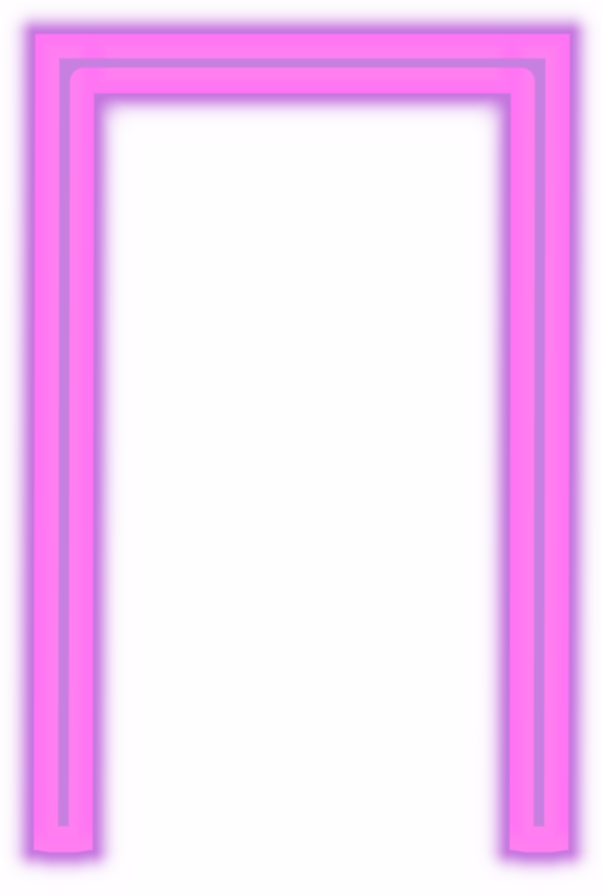
Give the GLSL for this background, as a WebGL 1 fragment shader.

```glsl
precision highp float;
uniform vec2 u_resolution;

float boxDistance(vec2 p, vec2 halfSize) {
  vec2 d = abs(p) - halfSize;
  return length(max(d, 0.0)) + min(max(d.x, d.y), 0.0);
}

float softFill(float d, float blur) {
  return 1.0 - smoothstep(-blur, blur, d);
}

// Smooth union that fills the inner corners of the glow.
float smoothUnion(float a, float b, float k) {
  float h = max(k - abs(a - b), 0.0) / k;
  return min(a, b) - h * h * k * 0.25;
}

void main() {
  // Height is one unit; the frame leans very slightly to the right.
  vec2 p = gl_FragCoord.xy / u_resolution.y;
  p.x -= 0.5 * u_resolution.x / u_resolution.y + 0.0017 * p.y;
  p.x = abs(p.x);
  float blur = max(0.0018, 0.75 / u_resolution.y);

  // Tube: two mirrored legs joined by a top bar, with bowed feet.
  float bow = 0.0025 * smoothstep(0.012, 0.033, abs(p.x - 0.2655)) * step(p.y, 0.2);
  float leg = boxDistance(p - vec2(0.2655, 0.5055 + bow), vec2(0.0329, 0.4567));
  float bar = boxDistance(p - vec2(0.0, 0.929), vec2(0.235, 0.0332));
  float tube = min(leg, bar);

  // Violet halo on white.
  float cornerBlend = p.y < 0.929 ? 0.022 : 0.0001;
  float halo = max(smoothUnion(leg, bar, cornerBlend), 0.0);
  float glow = 0.94 * exp(-pow(halo / 0.0158, 2.0)) + 0.06 * exp(-halo / 0.015);
  vec3 color = mix(vec3(1.0, 0.995, 1.0), vec3(0.77, 0.46, 0.87), glow);

  // Pink body, a little warmer around the groove and the ends.
  float warmth = exp(-pow((tube + 0.024) / 0.012, 2.0));
  warmth = max(warmth, 1.0 - smoothstep(0.05, 0.085, p.y));
  vec3 pink = mix(vec3(1.0, 0.455, 0.955), vec3(1.0, 0.5, 0.94), warmth);
  color = mix(color, pink, softFill(tube, blur));

  // Violet groove: square outer corners, rounded inner corners.
  float outer = boxDistance(p - vec2(0.0, 0.5064), vec2(0.2712, 0.4285));
  float inner = boxDistance(p - vec2(0.0, 0.4245), vec2(0.2435, 0.484)) - 0.016;
  float groove = max(outer, -inner);
  color = mix(color, vec3(0.78, 0.5, 0.88), softFill(groove, blur));

  gl_FragColor = vec4(color, 1.0);
}
```
